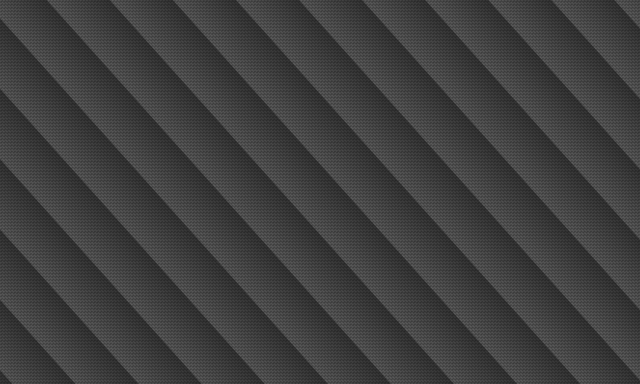
Give the GLSL for this pattern, as a Shadertoy shader.

```glsl
// Charcoal diagonal bands, each fading from light to dark, over a fine woven mesh.

const float TAU = 6.2831853;

// Sawtooth falling from 1 to 0 in each repeat, with its jump softened over one pixel.
float bandFade(vec2 uv) {
    vec2 repeats = vec2(10.145, 5.457);
    float pixel = dot(repeats, 1.0 / iResolution.xy);
    float across = fract(dot(uv, repeats) - repeats.y - 0.74 + 0.5 * pixel);
    return (1.0 - across) * smoothstep(0.0, pixel, across);
}

// Rows of thread that zigzag through upright columns, ranging from -1 to 1.
float weave(vec2 uv) {
    vec2 threads = vec2(200.0, 120.0);
    vec2 angle = TAU * threads * uv;
    float rows = cos(angle.y + 1.2 * sin(angle.x));
    float columns = 0.35 * cos(angle.x);

    // Fade the mesh out where pixels are too coarse to hold it.
    vec2 perPixel = threads / iResolution.xy;
    float detail = 1.0 - smoothstep(0.4, 0.6, max(perPixel.x, perPixel.y));
    return (rows + columns) / 1.35 * detail;
}

void mainImage(out vec4 fragColor, in vec2 fragCoord) {
    vec2 uv = fragCoord / iResolution.xy;

    // Band tone, with the threads standing out more where it is lighter.
    float tone = mix(0.18, 0.312, bandFade(uv));
    float gray = tone * (1.0 + 0.19 * weave(uv));

    fragColor = vec4(vec3(gray), 1.0);
}
```
